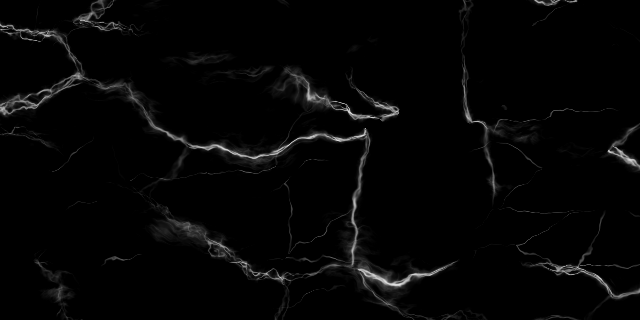
This texture is drawn by a WebGL 2 fragment shader. Its source:

```glsl
#version 300 es
precision highp float;
// Black marble crossed by a sparse network of pale, frayed veins.
// Veins are borders of warped, stretched Voronoi cells: several strands with
// slightly different warps braid together, and noise fades them in and out.

uniform vec2 u_resolution;
out vec4 fragColor;

// Integer hash of a lattice cell, two values in 0..1
vec2 hash2(vec2 cell) {
    uvec2 v = uvec2(ivec2(cell) + 4096);
    v = v * 1664525u + 1013904223u;
    for (int i = 0; i < 2; i++) {
        v.x += v.y * 1664525u;
        v.y += v.x * 1664525u;
        v ^= v >> 16u;
    }
    return vec2(v >> 8u) / 16777216.0;
}

float noise(vec2 p) {
    vec2 i = floor(p), f = fract(p);
    f = f * f * (3.0 - 2.0 * f);
    float low = mix(hash2(i).x, hash2(i + vec2(1, 0)).x, f.x);
    float high = mix(hash2(i + vec2(0, 1)).x, hash2(i + vec2(1, 1)).x, f.x);
    return mix(low, high, f.y);
}

mat2 rotation(float angle) {
    float c = cos(angle), s = sin(angle);
    return mat2(c, s, -s, c);
}

float fbm(vec2 p, int octaves) {
    float sum = 0.0, total = 0.0, amp = 0.5;
    for (int i = 0; i < octaves; i++) {
        sum += amp * noise(p);
        total += amp;
        amp *= 0.5;
        p = rotation(0.6) * p * 2.03 + 11.7;
    }
    return sum / total;
}

vec2 warp(vec2 p, int octaves) {
    return vec2(fbm(p, octaves), fbm(p + vec2(37.2, 71.9), octaves)) - 0.5;
}

// Voronoi border: x = distance to it in cells, y = random value of that border
vec2 crack(vec2 p) {
    vec2 base = floor(p), f = p - base;
    vec2 owner = vec2(0), toOwner = vec2(0);
    float nearest = 1e3;
    for (int y = -1; y <= 1; y++)
    for (int x = -1; x <= 1; x++) {
        vec2 cell = vec2(x, y);
        vec2 r = cell + hash2(base + cell) - f;
        if (dot(r, r) < nearest) {
            nearest = dot(r, r);
            owner = cell;
            toOwner = r;
        }
    }
    vec2 border = vec2(1e3, 0);
    for (int y = -2; y <= 2; y++)
    for (int x = -2; x <= 2; x++) {
        vec2 cell = owner + vec2(x, y);
        vec2 r = cell + hash2(base + cell) - f;
        vec2 gap = r - toOwner;
        if (dot(gap, gap) < 1e-5) continue;
        float d = dot(0.5 * (r + toOwner), normalize(gap));
        if (d < border.x) border = vec2(d, hash2(2.0 * base + owner + cell + 300.0).x);
    }
    return border;
}

// Crack network in canvas units, cells drawn out along a tilted axis
vec2 network(vec2 p, float density, float tilt) {
    vec2 cells = rotation(tilt) * p * density * vec2(0.7, 1.4);
    vec2 border = crack(cells + 20.0);
    return vec2(border.x / density, border.y);
}

float line(float d, float width) {
    return exp(-d * d / (width * width));
}

float ridge(vec2 p) {
    return 1.0 - abs(2.0 * fbm(p, 4) - 1.0);
}

void main() {
    vec2 p = gl_FragCoord.xy / u_resolution.y;
    vec2 bent = p + 0.24 * warp(p * 2.2, 4) + 0.07 * warp(p * 8.0 + 53.0, 4);
    float presence = smoothstep(0.2, 0.65, noise(p * 3.1 + 5.3));
    float spread = mix(0.025, 0.085, smoothstep(0.3, 0.75, noise(p * 3.4 + 19.1)));
    float grey = 0.0;

    // Braided main veins with a thin grainy rim
    for (int i = 0; i < 4; i++) {
        float k = float(i);
        vec2 frayed = bent + spread * warp(p * 15.0 + 31.0 * k, 4);
        vec2 border = network(frayed, 2.2, 0.25);
        float strength = smoothstep(0.1, 0.85, border.y) * presence;
        float flicker = mix(0.1, 1.0, smoothstep(0.15, 0.85, noise(p * 38.0 + 7.0 * k)));
        float rim = exp(-border.x / 0.009) * pow(ridge(bent * 26.0 + 3.0 * k), 4.0);
        grey += strength * (line(border.x, 0.0028) * flicker * (1.0 - 0.15 * k) + 0.2 * rim);
        // Smoky streaks that hang beside the first strand
        if (i == 0) {
            float smoke = smoothstep(0.56, 0.8, fbm(p * vec2(3.0, 6.0) + 8.4, 4));
            float streak = pow(ridge(bent * vec2(14.0, 34.0)), 4.0);
            grey += 0.35 * smoke * streak * exp(-border.x / 0.04);
        }
    }

    // Faint hairlines between the veins
    vec2 hair = network(bent + 0.045 * warp(p * 13.0 + 83.0, 4), 4.2, -0.3);
    float hairFade = smoothstep(0.42, 0.75, noise(p * 4.3 + 41.0)) * smoothstep(0.25, 0.9, hair.y);
    grey += 0.55 * hairFade * line(hair.x, 0.0025) * noise(p * 26.0 + 2.0);

    // Soft shoulder keeps crossings from clipping
    grey = 1.0 - exp(-1.15 * max(grey - 0.03, 0.0));
    fragColor = vec4(vec3(grey), 1.0);
}
```
